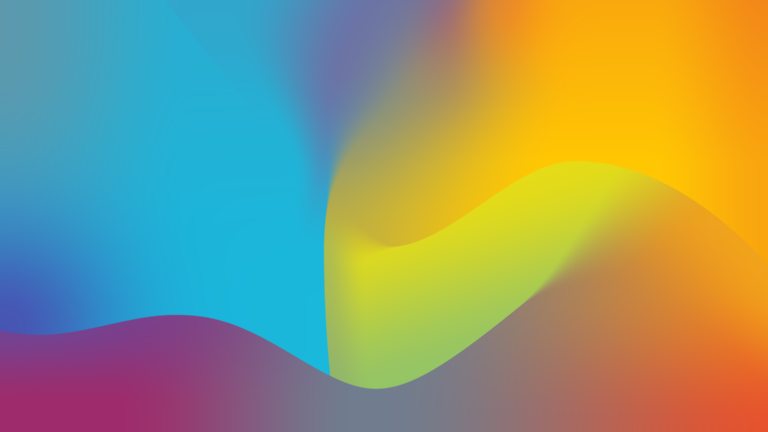
Write a WebGL 1 fragment shader that draws this background.

```glsl
precision highp float;
uniform vec2 u_resolution;

// Height of the wavy ground edge
float groundLine(float x) {
  float swell = mix(0.225, 0.271, smoothstep(0.093, 0.405, x));
  float leftLift = 1.2 * pow(max(0.093 - x, 0.0), 2.0);
  float t = pow(clamp((x - 0.405) / 0.465, 0.0, 1.0), 1.2);
  float d = max(x - 0.87, 0.0);
  float rise = sqrt(0.0196 + 0.81 * d * d) - 0.14;
  return swell + leftLift - 0.171 * smoothstep(0.0, 1.0, t) + rise;
}

// Height of the top edge of the yellow ribbon
float crestLine(float x) {
  float before = max(0.898 - x, 0.0);
  float after = max(x - 1.331, 0.0);
  return mix(0.428, 0.627, smoothstep(0.898, 1.331, x))
    + 2.0 * before * before - 1.2 * after * after;
}

// Horizontal place of the seam between the cool and warm sides
float seamLine(float y) {
  float d = y - 0.42;
  return 0.75 + (d > 0.0 ? 0.7 : 0.17) * d * d;
}

float glow(vec2 p, vec2 center, vec2 radius) {
  vec2 q = (p - center) / radius;
  return exp(-dot(q, q));
}

vec3 coolSide(vec2 p, float fromSeam, float aa) {
  vec3 color = mix(vec3(0.10, 0.72, 0.86), vec3(0.16, 0.68, 0.82), smoothstep(0.3, 1.0, p.y));
  float haze = (1.0 - smoothstep(0.0, 0.45, p.x)) * smoothstep(0.2, 0.9, p.y);
  color = mix(color, vec3(0.36, 0.60, 0.68), haze);
  color = mix(color, vec3(0.28, 0.33, 0.70), glow(p, vec2(0.0, 0.24), vec2(0.27, 0.25)));

  // Faint diagonal fold
  float fold = smoothstep(-aa, aa, p.x - 0.382 - 0.79 * (1.0 - p.y));
  color = mix(color, vec3(0.25, 0.60, 0.76), 0.35 * fold * smoothstep(0.68, 1.0, p.y));

  // Slate shadow widening upward along the seam
  float width = mix(0.08, 0.45, smoothstep(0.55, 1.05, p.y));
  float shadow = smoothstep(-width, -0.25 * width, fromSeam) * smoothstep(0.4, 0.85, p.y);
  return mix(color, vec3(0.42, 0.45, 0.65), shadow);
}

vec3 warmSide(vec2 p, float fromSeam) {
  float heat = 1.2 * max(p.y - 0.62, 0.0) + 0.5 * smoothstep(1.5, 1.78, p.x);
  vec3 gold = mix(vec3(1.0, 0.78, 0.01), vec3(0.95, 0.52, 0.10), min(heat, 1.0));
  vec3 dusk = mix(vec3(0.72, 0.68, 0.28), vec3(0.48, 0.55, 0.55), smoothstep(0.45, 0.8, p.y));
  float reach = mix(0.5, 0.3, smoothstep(0.75, 1.0, p.y));
  vec3 color = mix(dusk, gold, smoothstep(-0.05, reach, fromSeam));
  color = mix(color, vec3(0.60, 0.38, 0.48), 0.8 * glow(p, vec2(1.03, 1.02), vec2(0.10, 0.20)));
  return mix(color, vec3(0.95, 0.50, 0.15), 0.6 * glow(p, vec2(1.17, 1.0), vec2(0.10, 0.15)));
}

vec3 ribbon(vec2 p, float fromSeam) {
  float lift = smoothstep(0.08, 0.5, p.y - 0.3 * (p.x - 0.87));
  vec3 color = mix(vec3(0.58, 0.77, 0.40), vec3(0.90, 0.86, 0.09), lift);
  float shade = 0.6 * (1.0 - smoothstep(0.0, 0.1, fromSeam));
  return mix(color, vec3(0.55, 0.66, 0.45), shade);
}

vec3 ground(vec2 p, float depth) {
  vec3 color = mix(vec3(0.62, 0.17, 0.42), vec3(0.44, 0.49, 0.56), smoothstep(0.25, 0.85, p.x));
  float violet = smoothstep(0.05, 0.28, p.y) * (1.0 - smoothstep(0.0, 0.9, p.x));
  color = mix(color, vec3(0.42, 0.28, 0.60), violet);
  vec3 ember = mix(vec3(0.91, 0.32, 0.17), vec3(0.95, 0.54, 0.10), smoothstep(0.0, 0.35, p.y));
  color = mix(color, ember, smoothstep(0.85, 1.85, p.x));
  float rim = (1.0 - smoothstep(0.0, 0.3, depth)) * smoothstep(1.2, 1.5, p.x);
  return mix(color, vec3(0.95, 0.68, 0.10), 0.7 * rim);
}

void main() {
  vec2 p = gl_FragCoord.xy / u_resolution.y;
  float aa = 1.0 / u_resolution.y;
  float fromSeam = p.x - seamLine(p.y);
  float aboveGround = p.y - groundLine(p.x);
  float aboveCrest = p.y - crestLine(p.x);

  // Edges that dissolve where the folds flatten out
  float groundBlur = aa + 0.15 * smoothstep(1.2, 1.5, p.x);
  float crestBlur = aa + 0.06 * (1.0 - smoothstep(0.8, 0.92, p.x));
  float seamBlur = aa + 0.15 * smoothstep(0.5, 1.0, p.y);

  vec3 soil = ground(p, -aboveCrest);
  vec3 left = mix(soil, coolSide(p, fromSeam, aa), smoothstep(-aa, aa, aboveGround));
  vec3 right = mix(soil, ribbon(p, fromSeam), smoothstep(-groundBlur, groundBlur, aboveGround));
  right = mix(right, warmSide(p, fromSeam), smoothstep(-crestBlur, crestBlur, aboveCrest));

  gl_FragColor = vec4(mix(left, right, smoothstep(-seamBlur, seamBlur, fromSeam)), 1.0);
}
```
